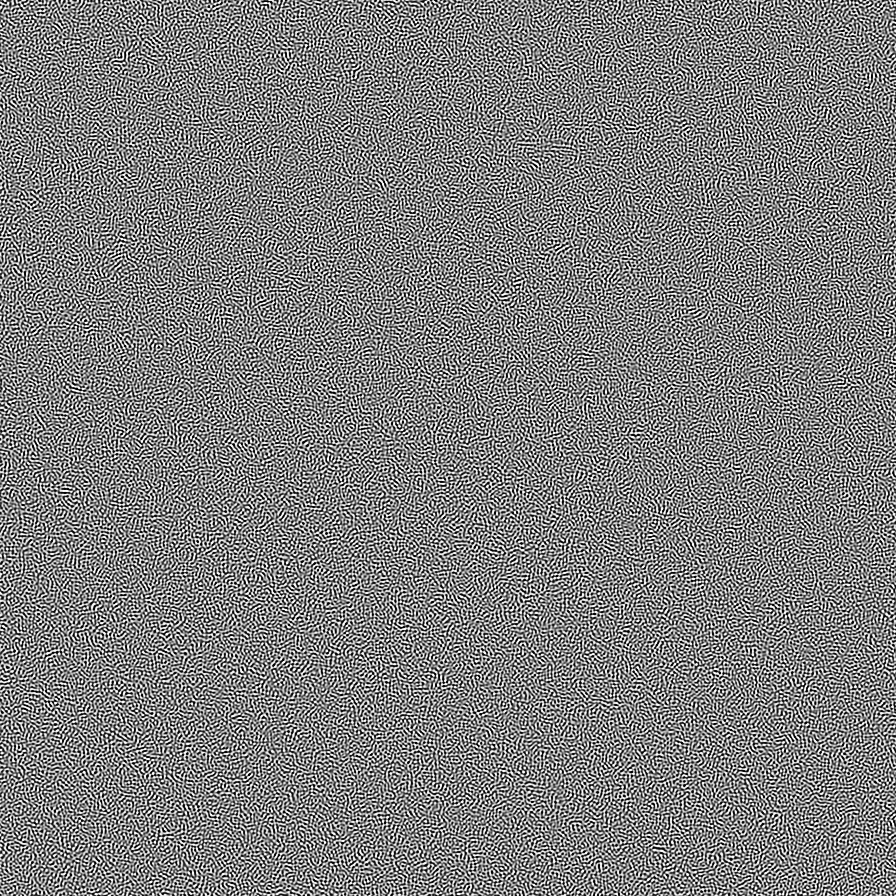
Write a WebGL 2 fragment shader that draws this pattern.

```glsl
#version 300 es
precision highp float;

uniform vec2 u_resolution;
out vec4 fragColor;

const float TAU = 6.2831853;

// Three independent random values in 0..1 for each lattice corner
vec3 hash3(ivec2 corner) {
    uvec3 h = uvec3(uvec2(corner), 7u) * 1664525u + 1013904223u;
    h.x += h.y * h.z;
    h.y += h.z * h.x;
    h.z += h.x * h.y;
    h ^= h >> 16u;
    h.x += h.y * h.z;
    h.y += h.z * h.x;
    h.z += h.x * h.y;
    return vec3(h >> 16u) / 65536.0;
}

// Gradient noise whose corners carry short waves, leaving out all broad variation
float waveNoise(vec2 p) {
    ivec2 base = ivec2(floor(p));
    float sum = 0.0;
    for (int y = -2; y <= 3; y++) {
        for (int x = -2; x <= 3; x++) {
            ivec2 corner = base + ivec2(x, y);
            vec2 offset = p - vec2(corner);
            vec3 rnd = hash3(corner);
            vec2 direction = vec2(cos(TAU * rnd.x), sin(TAU * rnd.x));
            float frequency = mix(0.78, 1.04, rnd.z);
            float wave = sin(TAU * (frequency * dot(direction, offset) + rnd.y));
            sum += wave * exp(-0.6 * dot(offset, offset));
        }
    }
    return sum / 1.144; // unit variance
}

void main() {
    float canvas = min(u_resolution.x, u_resolution.y);
    float grain = waveNoise(gl_FragCoord.xy / canvas * 256.0);

    // Spread the bell-shaped values evenly over the grey scale
    float grey = 0.5 + 0.5 * tanh(0.8 * grain + 0.036 * grain * grain * grain);

    // Settle to the mean when pixels grow too coarse to hold the grain
    grey = mix(grey, 0.5, smoothstep(0.55, 0.9, 230.0 / canvas));

    fragColor = vec4(vec3(grey), 1.0);
}
```
